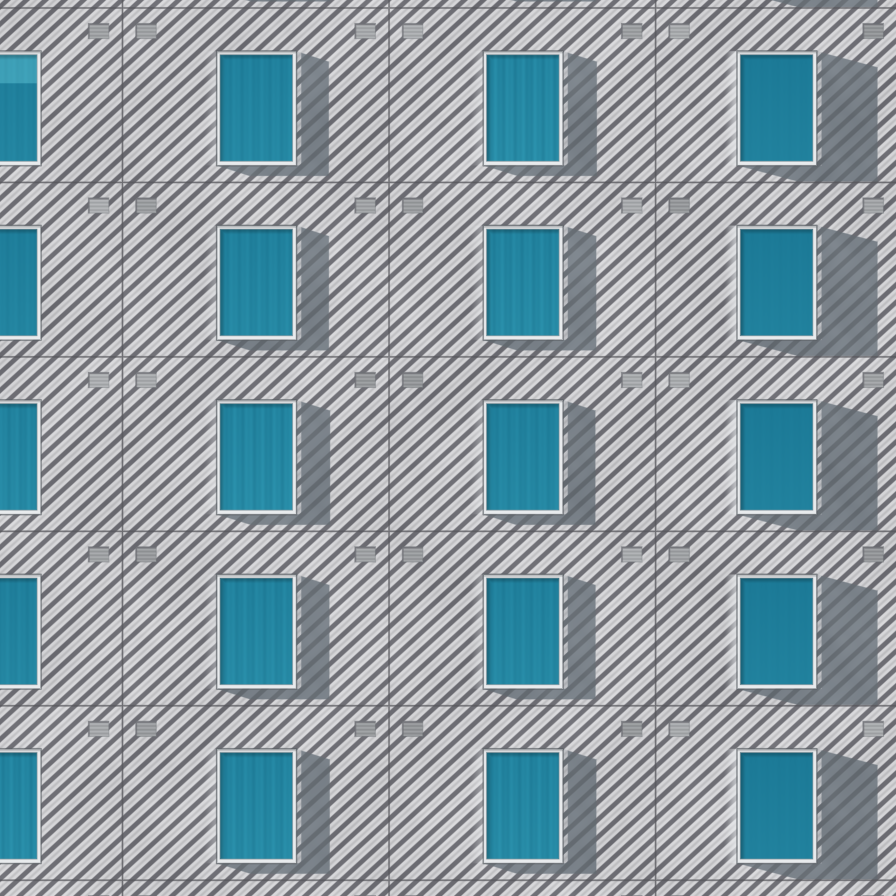
Write a three.js fragment shader that draws this pattern.

```glsl
varying vec2 vUv;

const vec2 PANEL = vec2(0.2975, 0.1947);
const vec2 FIRST_SEAM = vec2(0.1367, 0.0176);
const vec2 STRIPES = vec2(14.0, -10.0);
const float STRIPE_SHARE = 0.37;
const float SEAM_HALF = 0.0009;
const vec2 WINDOW_CENTER = vec2(0.1497, 0.0827);
const vec2 WINDOW_HALF = vec2(0.0443, 0.0638);
const vec2 GLASS_HALF = vec2(0.0402, 0.0592);
const vec2 VENT_HALF = vec2(0.0115, 0.0085);
const float VENT_Y = 0.1690;
const float SOFT = 0.0010;

const vec3 WALL = vec3(0.835, 0.835, 0.845);
const vec3 GROOVE = vec3(0.425, 0.425, 0.450);
const vec3 SHADE = vec3(0.480, 0.510, 0.540);
const vec3 SHADE_GROOVE = vec3(0.400, 0.425, 0.450);
const vec3 SEAM = vec3(0.340, 0.340, 0.360);
const vec3 FRAME = vec3(0.910, 0.920, 0.930);
const vec3 FRAME_EDGE = vec3(0.350, 0.370, 0.390);
const vec3 GLASS = vec3(0.130, 0.510, 0.620);
const vec3 VENT = vec3(0.620, 0.630, 0.640);

float hash(vec2 p) {
  return fract(sin(dot(p, vec2(127.1, 311.7))) * 4375.85);
}

float fill(float d) {
  return 1.0 - smoothstep(-SOFT, SOFT, d);
}

float box(vec2 p, vec2 halfSize) {
  vec2 q = abs(p) - halfSize;
  return length(max(q, 0.0)) + min(max(q.x, q.y), 0.0);
}

// Rectangle swept along the shadow direction
float sweptBox(vec2 p, vec2 halfSize, vec2 reach) {
  vec2 side = normalize(vec2(-reach.y, reach.x));
  float strip = abs(dot(p, side)) - dot(halfSize, abs(side));
  return max(box(p - 0.5 * reach, halfSize + 0.5 * abs(reach)), strip);
}

float grime(vec2 p) {
  return sin(p.x * 23.0 + 2.0 * sin(p.y * 17.0))
       + 0.6 * sin(p.y * 61.0 + 3.0 * sin(p.x * 41.0))
       + 0.4 * sin(p.x * 190.0 + 2.0 * sin(p.y * 130.0));
}

vec3 glassColor(vec2 p, vec2 id, float seed) {
  float curtain = id.x > 1.5 ? 0.15 : 0.4 + 0.6 * seed;
  float folds = sin(p.x * 420.0 + seed * 40.0) + 0.7 * sin(p.x * 1000.0 + seed * 90.0);
  vec3 c = GLASS + vec3(0.010, 0.018, 0.018) * folds * curtain;
  c += vec3(0.030, 0.045, 0.040) * (curtain - 0.55 - p.y * 6.0);
  // Half-drawn blind in the upper left corner
  float blind = step(id.x, -0.5) * step(3.5, id.y) * fill(0.028 - p.y);
  c += vec3(0.12, 0.13, 0.11) * blind;
  // Reveal shade along the upper and left rim
  float rim = min(p.x + GLASS_HALF.x, GLASS_HALF.y - p.y);
  return c * mix(0.78, 1.0, smoothstep(0.0, 0.006, rim));
}

vec3 addVent(vec3 c, vec2 p, float seed) {
  float d = box(p, VENT_HALF);
  float louver = 0.04 * sin(p.y * 1500.0);
  vec3 body = VENT + louver + 0.10 * (seed - 0.5);
  float lip = max(fill(p.x + VENT_HALF.x - 0.0016), fill(VENT_HALF.y - p.y - 0.0018));
  c = mix(c, mix(body, GROOVE, 0.75 * lip), fill(d));
  return mix(c, FRAME_EDGE, 0.35 * fill(abs(d) - 0.0005));
}

void main() {
  vec2 grid = (vUv - FIRST_SEAM) / PANEL;
  vec2 id = floor(grid);
  vec2 cell = fract(grid);
  vec2 p = cell * PANEL;
  float seed = hash(id + 7.0);
  bool leftBay = id.x < -0.5;
  bool rightBay = id.x > 1.5;

  // Diagonal grooves
  float phase = abs(fract(dot(cell, STRIPES)) - 0.5);
  float groove = fill((phase - 0.5 * STRIPE_SHARE) / length(STRIPES / PANEL));
  float wear = 0.012 * grime(vUv) + 0.012 * (seed - 0.5);
  vec3 wall = WALL + wear - 0.09 * smoothstep(0.32, 0.5, phase);
  vec3 color = mix(wall, GROOVE + wear, groove);

  // Window reflection and shadow
  vec2 w = p - WINDOW_CENTER;
  w.x -= leftBay ? 0.0124 : (rightBay ? -0.0143 : 0.0);
  float frame = box(w, WINDOW_HALF);
  float level = fill(abs(w.y) - WINDOW_HALF.y);
  float glow = level * (1.0 - smoothstep(0.0, 0.016, -w.x - WINDOW_HALF.x));
  glow *= step(w.x, 0.0);
  color = mix(color, FRAME, (rightBay ? 0.65 : 0.35) * glow);
  vec2 reach = rightBay ? vec2(0.068, -0.018) : vec2(0.035 + 0.003 * seed, -0.0117);
  float shadow = leftBay ? 0.0 : fill(sweptBox(w, WINDOW_HALF, reach));
  float teeth = level * (1.0 - groove) * fill(w.x - WINDOW_HALF.x - 0.0055);
  vec3 shaded = mix(SHADE, SHADE_GROOVE, groove) + wear;
  color = mix(color, shaded, shadow * (1.0 - 0.75 * teeth));

  // Panel joints
  vec2 joint = min(p, PANEL - p) - SEAM_HALF;
  color = mix(color, SEAM, 0.80 * max(fill(joint.x), fill(joint.y)));

  // Ventilation grilles
  float rightVent = rightBay ? 0.2428 : 0.2708;
  color = addVent(color, p - vec2(0.0262, VENT_Y), hash(id + 3.0));
  color = addVent(color, p - vec2(rightVent, VENT_Y), hash(id + 19.0));

  // Frame and pane
  color = mix(color, FRAME_EDGE, 0.8 * fill(frame - 0.0010));
  vec3 metal = FRAME - 0.16 * fill(WINDOW_HALF.y - w.y - 0.0025);
  color = mix(color, metal, fill(frame + 0.0004));
  float pane = box(w + vec2(0.0004, -0.0004), GLASS_HALF);
  color = mix(color, FRAME_EDGE, 0.55 * fill(pane - 0.0007));
  color = mix(color, glassColor(w, id, seed), fill(pane));

  gl_FragColor = vec4(color, 1.0);
}
```
